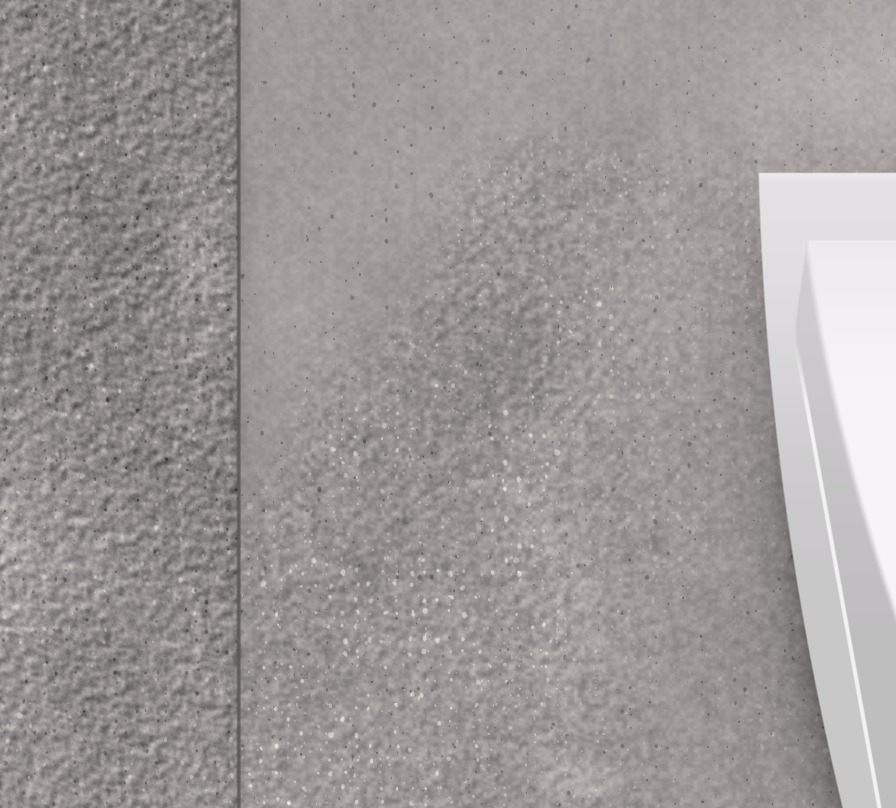
Reproduce this texture procedurally as a Shadertoy shader.

```glsl
// Weathered concrete wall split by a vertical seam, with a white stepped
// slab entering from the right. Layered value noise makes stains and relief,
// jittered cells scatter flecks and pits, and curved edges shape the slab.

const vec3 CONCRETE_TINT = vec3(1.0, 0.967, 0.962);
const vec3 SLAB_TINT = vec3(1.0, 0.992, 1.0);
const float SEAM_X = 0.2955;
const float SEAM_HALF_WIDTH = 0.0022;
const float LEFT_TONE = 0.560;
const float RIGHT_TONE = 0.628;
const float RELIEF_SCALE = 105.0;
const float GRAIN_SCALE = 230.0;
const float SLAB_TOP = 0.786;
const float STEP_TOP = 0.703;

float hash(vec2 p) {
    return fract(sin(dot(p, vec2(127.1, 311.7))) * 43758.5453);
}

float noise(vec2 p) {
    vec2 cell = floor(p), f = fract(p);
    f = f * f * (3.0 - 2.0 * f);
    float low = mix(hash(cell), hash(cell + vec2(1, 0)), f.x);
    float high = mix(hash(cell + vec2(0, 1)), hash(cell + vec2(1, 1)), f.x);
    return mix(low, high, f.y);
}

float fbm(vec2 p) {
    float sum = 0.0, weight = 0.5333;
    for (int i = 0; i < 4; i++) {
        sum += weight * noise(p);
        p = mat2(1.6, 1.2, -1.2, 1.6) * p + 17.3;
        weight *= 0.5;
    }
    return sum;
}

float blob(vec2 p, vec2 center, vec2 radius) {
    vec2 q = (p - center) / radius;
    return exp(-dot(q, q));
}

// Irregular specks, at most one in each cell
float specks(vec2 p, float scale, float density, float seed) {
    vec2 q = p * scale + seed;
    vec2 id = floor(q);
    vec2 center = 0.32 + 0.36 * vec2(hash(id + 3.1), hash(id + 8.7));
    float radius = mix(0.12, 0.31, hash(id + 5.3));
    vec2 d = fract(q) - center;
    d.x *= mix(1.0, 1.5, hash(id + 1.9));
    float dist = length(d) + 0.16 * (noise(q * 4.0) - 0.5);
    float shape = 1.0 - smoothstep(radius * 0.35, radius, dist);
    return shape * step(1.0 - density, hash(id + 11.9));
}

float relief(vec2 p) {
    vec2 q = p * RELIEF_SCALE;
    return fbm(q) - fbm(q + vec2(-0.45, 0.55));
}

float leftWall(vec2 p, float stain, float grain) {
    float tone = LEFT_TONE + 0.13 * stain + 0.10 * grain + 0.32 * relief(p);
    tone += 0.075 * blob(p, vec2(0.245, 0.64), vec2(0.045, 0.17));
    tone += 0.065 * blob(p, vec2(0.06, 0.30), vec2(0.11, 0.09));
    tone -= 0.035 * blob(p, vec2(0.13, 0.72), vec2(0.08, 0.16));
    tone += 0.14 * specks(p, 65.0, 0.20, 4.0);
    return tone - 0.17 * specks(p, 80.0, 0.20, 31.0);
}

float rightWall(vec2 p, float stain, float grain) {
    // Rough aggregate lies below a diagonal, fading to the right
    float below = 0.436 + 1.25 * (p.x - 0.318) - p.y + 0.2 * stain;
    float rough = smoothstep(-0.06, 0.09, below);
    rough *= 1.0 - smoothstep(0.76, 0.87, p.y);
    rough *= 1.0 - 0.6 * smoothstep(0.66, 0.88, p.x);
    float tone = RIGHT_TONE + 0.09 * stain - 0.022 * rough;
    tone += grain * mix(0.045, 0.10, rough) + 0.15 * rough * relief(p);

    // Broad stains and pale washes
    tone += 0.055 * blob(p, vec2(1.07, 0.91), vec2(0.16, 0.10));
    tone += 0.035 * blob(p, vec2(0.69, 0.25), vec2(0.06, 0.28));
    tone += 0.12 * blob(p, vec2(0.72, 0.035), vec2(0.06, 0.03)) * (1.0 + 2.0 * stain);
    tone -= 0.045 * blob(p, vec2(0.64, 0.54), vec2(0.09, 0.08));
    tone -= 0.05 * blob(p, vec2(0.455, 0.295), vec2(0.03, 0.03));
    tone -= 0.09 * blob(p, vec2(0.811, 0.328), vec2(0.009, 0.012));

    // Pale stones and dark pores
    float cluster = rough * smoothstep(0.3, 0.65, noise(p * 11.0 + 6.0));
    tone += 0.20 * cluster * specks(p, 60.0, 0.40, 13.0);
    tone += 0.13 * rough * specks(p, 105.0, 0.25, 47.0);
    tone -= 0.15 * specks(p, 72.0, 0.06, 23.0);
    return tone - 0.16 * specks(p, 125.0, 0.06, 59.0);
}

void mainImage(out vec4 fragColor, in vec2 fragCoord) {
    vec2 p = fragCoord / iResolution.y;
    float aa = 1.2 / iResolution.y;

    // Wall and seam
    float stain = fbm(p * vec2(8.0, 5.0) + 2.0) - 0.5;
    float grain = noise(p * GRAIN_SCALE) + noise(p * GRAIN_SCALE * 0.55 + 9.0) - 1.0;
    float tone = mix(leftWall(p, stain, grain), rightWall(p, stain, grain),
                     smoothstep(-aa, aa, p.x - SEAM_X));
    float seamDist = abs(p.x - SEAM_X);
    tone -= 0.05 * exp(-seamDist / 0.009);
    tone = mix(tone, 0.35, 0.85 * (1.0 - smoothstep(SEAM_HALF_WIDTH - aa, SEAM_HALF_WIDTH + aa, seamDist)));

    // Slab edges as horizontal positions at this height
    float drop = max(SLAB_TOP - p.y, 0.0);
    float outerX = 0.939 + 0.0245 * drop + 0.137 * drop * drop;
    float stepDrop = max(STEP_TOP - p.y, 0.0);
    float sideX = 0.985 + 0.18 * max(0.575 - p.y, 0.0) + 0.012 * smoothstep(0.59, 0.70, p.y);
    float faceX = 0.997 + 0.14 * stepDrop + 0.216 * stepDrop * stepDrop;

    // Contact shadow along the slab
    float shadow = exp(-max(outerX - p.x, 0.0) / 0.032) * smoothstep(-0.03, 0.16, SLAB_TOP - p.y);
    tone *= 1.0 - shadow * mix(0.13, 0.30, smoothstep(0.1, 0.75, drop));
    vec3 color = tone * CONCRETE_TINT;

    // Rear layer, raised side and bright front face
    float below = 1.0 - smoothstep(-aa, aa, p.y - SLAB_TOP);
    float rear = mix(0.885, 0.79, smoothstep(0.04, 0.48, drop));
    rear += 0.06 * exp(-abs(p.y - SLAB_TOP) / 0.005);
    color = mix(color, rear * SLAB_TINT, below * smoothstep(-aa, aa, p.x - outerX));

    float raised = 1.0 - smoothstep(-aa, aa, p.y - STEP_TOP);
    float side = mix(0.81, 0.75, smoothstep(0.0, 0.5, stepDrop));
    color = mix(color, side * SLAB_TINT, raised * smoothstep(-aa, aa, p.x - sideX));
    float face = 0.93 + 0.035 * smoothstep(0.0, 0.2, stepDrop);
    float soft = 0.004 + aa;
    color = mix(color, face * SLAB_TINT, raised * smoothstep(-soft, soft, p.x - faceX));

    // Lit crease between the layers
    float crease = 1.0 - smoothstep(0.0012, 0.0024 + aa, abs(p.x - sideX));
    crease *= 1.0 - smoothstep(0.48, 0.60, p.y);
    color = mix(color, vec3(0.97), 0.9 * crease);
    fragColor = vec4(clamp(color, 0.0, 1.0), 1.0);
}
```
